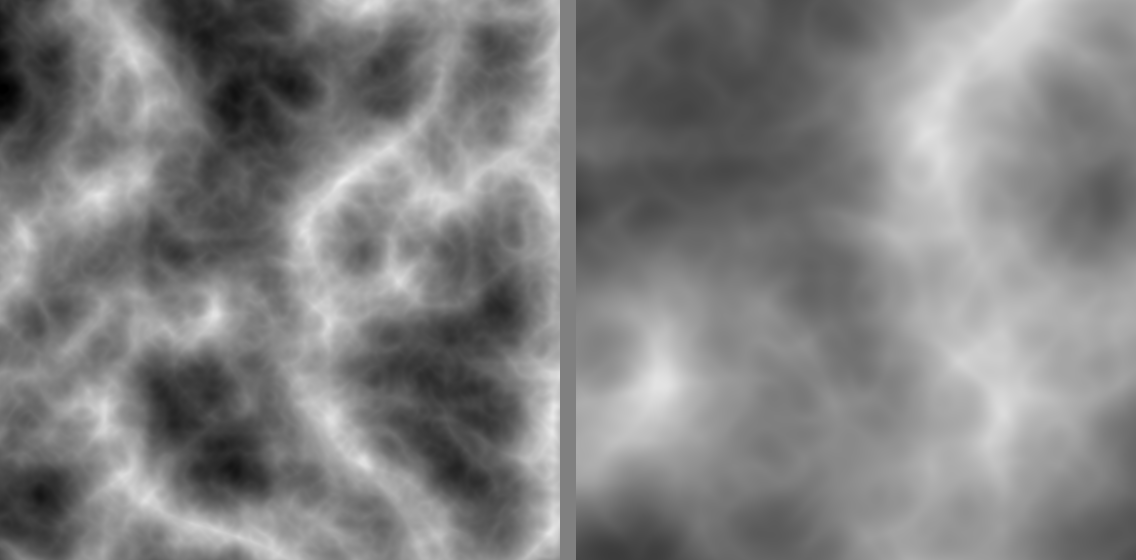
Left: the whole. Right: its middle third, enlarged.
Reproduce this texture procedurally as a WebGL 1 fragment shader.

```glsl
#ifdef GL_FRAGMENT_PRECISION_HIGH
precision highp float;
#else
precision mediump float;
#endif
// Soft grey smoke veined with pale creases: ridged gradient noise.
// Octaves of folded noise are summed and subtracted from a bright level,
// so the zero lines of every octave become light ridges.

uniform vec2 u_resolution;

#define BASE_CELLS 2.5      // noise cells across the canvas, first octave
#define OCTAVES 5
#define LACUNARITY 2.0      // frequency step between octaves
#define GAIN 0.49           // amplitude step between octaves
#define RIDGE_LEVEL 1.0     // grey where all ridges meet
#define DEPTH 1.2           // how far the hollows darken
#define TONE_CURVE 0.8      // below 1 narrows the highlights, evens the darks
#define CREASE_WIDTH 0.002  // rounding of the creases, in canvas units
#define SEED 17.0

float hash(vec2 p) {
    vec3 q = fract(vec3(p.xyx) * 0.1031);
    q += dot(q, q.yzx + 33.33);
    return fract((q.x + q.y) * q.z);
}

// Slope at a lattice corner, along one of eight compass directions.
float cornerSlope(vec2 cell, vec2 corner, vec2 local, float seed) {
    float turn = floor(hash(cell + corner + seed) * 8.0) * 0.7853982;
    return dot(vec2(cos(turn), sin(turn)), local - corner);
}

float gradientNoise(vec2 p, float seed) {
    vec2 cell = floor(p);
    vec2 f = p - cell;
    vec2 fade = f * f * f * (f * (f * 6.0 - 15.0) + 10.0);
    float low = mix(cornerSlope(cell, vec2(0.0, 0.0), f, seed),
                    cornerSlope(cell, vec2(1.0, 0.0), f, seed), fade.x);
    float high = mix(cornerSlope(cell, vec2(0.0, 1.0), f, seed),
                     cornerSlope(cell, vec2(1.0, 1.0), f, seed), fade.x);
    return mix(low, high, fade.y);
}

// Absolute value with a rounded fold.
float softAbs(float x, float width) {
    return sqrt(x * x + width * width);
}

float foldedNoise(vec2 p) {
    float sum = 0.0;
    float amplitude = 1.0;
    float frequency = BASE_CELLS;
    for (int i = 0; i < OCTAVES; i++) {
        float seed = SEED + 71.0 * float(i);
        vec2 shift = vec2(0.53, 0.37) * float(i + 1);
        float n = gradientNoise(p * frequency + shift, seed);
        sum += amplitude * softAbs(n, CREASE_WIDTH * frequency);
        amplitude *= GAIN;
        frequency *= LACUNARITY;
    }
    return sum;
}

void main() {
    vec2 uv = gl_FragCoord.xy / u_resolution;
    float hollow = pow(foldedNoise(uv), TONE_CURVE);
    float grey = RIDGE_LEVEL - DEPTH * hollow;
    gl_FragColor = vec4(vec3(clamp(grey, 0.0, 1.0)), 1.0);
}
```
